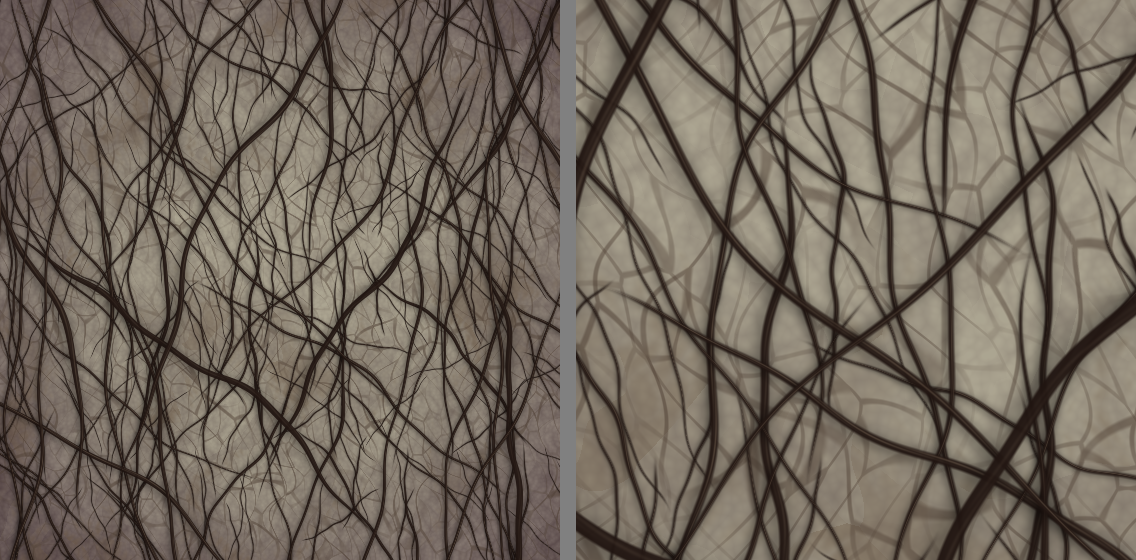
Left: the whole. Right: its middle third, enlarged.
Write a three.js fragment shader that draws this texture.

```glsl
varying vec2 vUv;

#define STONE_PALE vec3(0.635, 0.605, 0.535)
#define STONE_DIM vec3(0.385, 0.335, 0.315)
#define STAIN vec3(0.37, 0.29, 0.22)
#define BARK_DARK vec3(0.125, 0.08, 0.065)
#define BARK_LIT vec3(0.31, 0.25, 0.205)
#define VIGNETTE 0.95
#define BEND 0.065
#define SOFTNESS 0.0011
#define SHADOW 0.24
#define MAX_STRANDS 130

float hash1(float n) {
  n = fract(n * 0.1031);
  n *= n + 33.33;
  return fract(n * (n + n));
}

vec2 hash2(vec2 p) {
  vec3 q = fract(p.xyx * vec3(0.1031, 0.103, 0.0973));
  q += dot(q, q.yzx + 33.33);
  return fract((q.xx + q.yz) * q.zy);
}

// Cellular noise: nearest distance, gap to the second nearest, cell value
vec3 cells(vec2 p) {
  vec2 base = floor(p);
  float nearest = 9.0, second = 9.0, value = 0.0;
  for (int y = -1; y <= 1; y++) {
    for (int x = -1; x <= 1; x++) {
      vec2 cell = base + vec2(x, y);
      vec2 h = hash2(cell + 40.0);
      float d = length(cell + h - p);
      if (d < nearest) {
        second = nearest;
        nearest = d;
        value = fract(h.x * 7.3 + h.y * 3.1);
      } else {
        second = min(second, d);
      }
    }
  }
  return vec3(nearest, second - nearest, value);
}

vec2 warp(vec2 p, float freq) {
  vec2 q = p + sin(p.yx * freq + vec2(1.3, 4.1)) / freq * 0.5;
  return q + sin(q.yx * freq * 2.7 + vec2(3.7, 0.6)) / freq * 0.2;
}

// Three families: upright, falling to the right, rising to the right
float strandAngle(float pick, float jitter) {
  if (pick < 0.45) return mix(1.36, 1.87, jitter);
  if (pick < 0.79) return mix(2.05, 2.5, jitter);
  return mix(0.85, 1.25, jitter);
}

// Scattered, bent and tapered strands painted over the colour
vec3 paintStrands(vec3 color, vec2 p, int count, float seed, float reach, float halfWidth, float stray) {
  for (int i = 0; i < MAX_STRANDS; i++) {
    if (i >= count) break;
    float id = float(i) + seed;
    float a = hash1(id + 0.3), b = hash1(id + 71.7), c = hash1(id + 153.1);
    vec2 center = fract(id * vec2(0.7549, 0.5698) + 0.11 * vec2(a, b)) * 1.2 - 0.1;
    float angle = strandAngle(a, b) + (c - 0.5) * stray;
    vec2 dir = vec2(cos(angle), sin(angle));
    float size = reach * mix(0.65, 1.3, c);
    float along = dot(p - center, dir) / size;
    if (abs(along) > 1.0) continue;

    vec3 phase = along * vec3(3.0, 7.7, 19.0) + vec3(a, b, c) * 40.0;
    float sway = dot(sin(phase), vec3(1.0, 0.36, 0.1));
    float slope = BEND * dot(cos(phase), vec3(3.0, 2.77, 1.9));
    float across = dot(p - center, vec2(-dir.y, dir.x)) + size * BEND * sway;
    across *= inversesqrt(1.0 + slope * slope);

    float taper = 1.0 - smoothstep(0.35, 1.0, abs(along));
    float width = halfWidth * mix(0.6, 1.4, b * b + 0.15 * sin(phase.y)) * (0.3 + 0.7 * taper);
    float fade = smoothstep(0.0, 0.15, taper);
    float cover = fade * (1.0 - smoothstep(width - SOFTNESS, width + SOFTNESS, abs(across)));
    float shade = (across - width * 0.6) / (width * 2.6);
    color *= 1.0 - SHADOW * fade * exp(-shade * shade);

    // Lit ridge with fibres along the strand
    float ridge = exp(-pow(across / width + 0.3, 2.0) * 4.0);
    ridge *= 0.55 + 0.3 * sin(across / width * 7.0 + phase.z * 2.0);
    color = mix(color, mix(BARK_DARK, BARK_LIT, ridge * mix(0.3, 1.1, c)), cover * 0.94);
  }
  return color;
}

// Mottled plaster with stains, pale plates and a dim rim
vec3 plaster(vec2 p) {
  vec2 q = warp(p, 9.0);
  vec3 broad = cells(q * vec2(7.0, 5.0));
  vec3 plates = cells(warp(q, 31.0) * vec2(24.0, 15.0) + 7.0);
  vec3 grain = cells(warp(p, 60.0) * vec2(75.0, 42.0) + 19.0);
  vec3 dust = cells(p * 150.0 + 3.0);
  float mottle = (0.45 - broad.x) * 0.3 + (plates.z - 0.5) * 0.17
    + (0.45 - grain.x) * 0.3 + (0.45 - dust.x) * 0.16;
  vec2 r = p - vec2(0.51, 0.5);
  float tone = 0.95 - VIGNETTE * pow(dot(r, r) * 2.0, 0.85) + mottle;
  vec3 color = mix(STONE_DIM, STONE_PALE, clamp(tone, -0.35, 1.15));
  color *= mix(vec3(1.0), vec3(0.98, 0.95, 1.0), smoothstep(0.08, 0.4, dot(r, r)));
  float stain = smoothstep(0.5, 0.85, broad.x + (0.5 - grain.x) * 0.4) * plates.z;
  return mix(color, STAIN, stain * 0.5);
}

// Hairline web along the borders of stretched cells
float web(vec2 p, vec2 scale, float thin) {
  vec3 cell = cells(warp(p, 17.0) * scale);
  float patchy = 0.5 + 0.5 * sin(p.x * 23.0 + 3.0 * sin(p.y * 17.0));
  return (1.0 - smoothstep(thin * 0.3, thin, cell.y)) * mix(0.2, 0.8, patchy);
}

void main() {
  vec2 p = vUv;
  vec3 color = plaster(p);
  color = mix(color, BARK_LIT, 0.65 * web(p + p.yx * vec2(0.3, 0.0), vec2(21.0, 8.0), 0.07));
  color = mix(color, BARK_LIT, 0.5 * web(p.yx + 0.37, vec2(19.0, 32.0), 0.09));
  color = paintStrands(color, p, 130, 11.0, 0.13, 0.0011, 1.3);
  color = paintStrands(color, p, 68, 307.0, 0.3, 0.0023, 0.4);
  color = paintStrands(color, p, 27, 611.0, 0.62, 0.0043, 0.1);
  gl_FragColor = vec4(color, 1.0);
}
```
